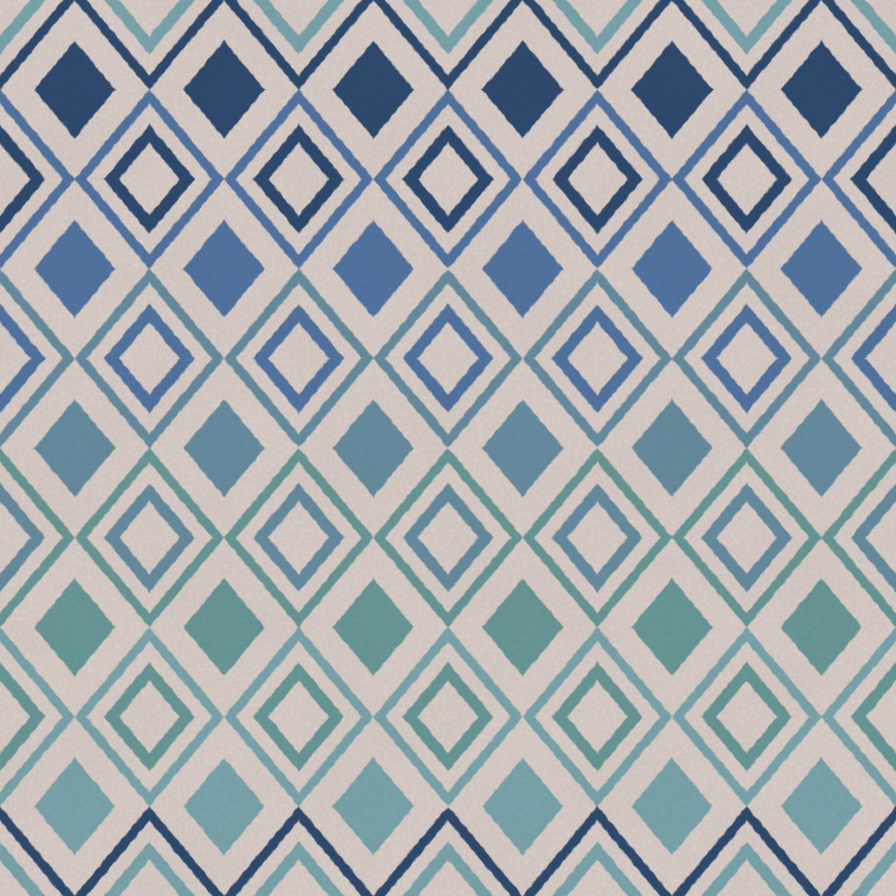
Write a Shadertoy shader that draws this pattern.

```glsl
// Woven lattice of diamonds: framed outlines alternate with solid lozenges,
// the hue stepping from navy to aqua row by row. One L1 distance field gives
// every shape; cellular noise adds cloth grain, layered sines add faded patches.

const vec2  REPEATS     = vec2(6.0, 5.0);   // across, down
const float FRAME_OUTER = 0.500;            // radii in cell units
const float FRAME_INNER = 0.420;
const float RING_OUTER  = 0.303;
const float RING_INNER  = 0.202;
const float SOLID_SIZE  = 0.273;
const float EDGE_WOBBLE = 0.014;
const float EDGE_SOFT   = 0.006;
const float GRAIN_CELLS = 230.0;
const float GRAIN_DEPTH = 0.050;
const float FADE_DEPTH  = 0.012;

const int  HUES  = 5;
const vec3 CLOTH = vec3(0.825, 0.780, 0.760);
const vec3 DYES[HUES] = vec3[HUES](
    vec3(0.180, 0.285, 0.425),   // navy
    vec3(0.315, 0.445, 0.615),   // blue
    vec3(0.395, 0.535, 0.610),   // steel
    vec3(0.400, 0.575, 0.575),   // green
    vec3(0.465, 0.625, 0.655));  // aqua

vec2 hash2(vec2 p) {
    vec3 h = fract(vec3(p.xyx) * vec3(0.1031, 0.1030, 0.0973));
    h += dot(h, h.yzx + 33.33);
    return fract((h.xx + h.yz) * h.zy);
}

// Distance to the nearest jittered point
float cellular(vec2 p) {
    vec2 cell = floor(p), local = fract(p);
    float nearest = 2.0;
    for (int y = -1; y <= 1; y++)
        for (int x = -1; x <= 1; x++) {
            vec2 offset = vec2(x, y);
            vec2 toPoint = offset + hash2(cell + offset + 7.0) - local;
            nearest = min(nearest, dot(toPoint, toPoint));
        }
    return sqrt(nearest);
}

// Rotated, mutually bent sine layers, roughly -1 to 1
float layeredSines(vec2 p) {
    float sum = 0.0, weight = 0.5;
    for (int i = 0; i < 4; i++) {
        sum += weight * sin(p.x + 1.3 * sin(p.y)) * cos(p.y + 0.7 * sin(p.x));
        p = mat2(1.36, 1.15, -1.15, 1.36) * p + 2.1;
        weight *= 0.6;
    }
    return sum;
}

// Coverage inside a given radius
float inside(float radius, float d, float soft) {
    return 1.0 - smoothstep(-soft, soft, d - radius);
}

void mainImage(out vec4 fragColor, in vec2 fragCoord) {
    vec2 uv = fragCoord / iResolution.xy;
    vec2 p = vec2(uv.x, 1.0 - uv.y) * REPEATS;
    float soft = EDGE_SOFT + REPEATS.y / min(iResolution.x, iResolution.y);

    // Diamond distance: 0 at outlined centres, 1 at solid centres
    vec2 q = abs(p - floor(p + 0.5));
    float d = q.x + q.y;
    d += EDGE_WOBBLE * (cellular(uv * 120.0) - 0.5);

    // Shape coverage
    float frame = inside(FRAME_OUTER, d, soft) - inside(FRAME_INNER, d, soft);
    float ring  = inside(RING_OUTER, d, soft) - inside(RING_INNER, d, soft);
    float solid = inside(SOLID_SIZE, 1.0 - d, soft);

    // Each ring keeps the dye of the row above its frame
    int frameRow = int(floor(p.y + 0.5));
    int solidRow = int(floor(p.y));
    vec3 color = CLOTH;
    color = mix(color, DYES[frameRow % HUES], frame);
    color = mix(color, DYES[(frameRow + HUES - 1) % HUES], ring);
    color = mix(color, DYES[solidRow % HUES], solid);

    // Cloth grain and faded patches
    float grain = cellular(uv * GRAIN_CELLS) - 0.5;
    float fade = layeredSines(uv * 19.0);
    color *= 1.0 + GRAIN_DEPTH * grain + FADE_DEPTH * fade;

    fragColor = vec4(color, 1.0);
}
```
